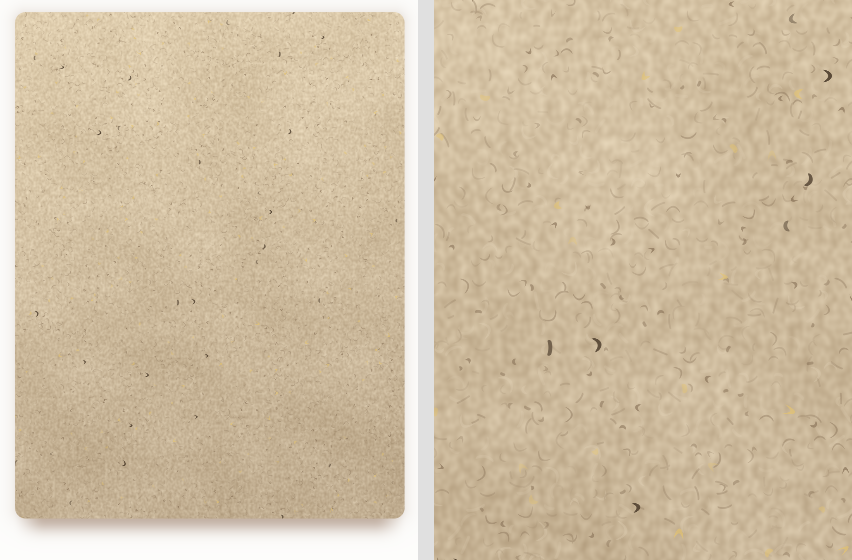
Left: the whole. Right: its middle third, enlarged.
This texture is drawn by a Shadertoy shader. Its source:

```glsl
// A sheet of recycled kraft paper with rounded corners on a white ground.
// Gradient noise makes the mottling and grain; hashed cells scatter curved
// fibres, dark splinters and straw flecks; distance fields cast the shadows.

const vec3 GROUND       = vec3(0.992, 0.991, 0.985);
const vec3 PAPER_LIGHT  = vec3(0.872, 0.802, 0.678);
const vec3 PAPER_DARK   = vec3(0.755, 0.679, 0.565);
const vec3 FIBRE_COLOR  = vec3(0.50, 0.41, 0.31);
const vec3 SPLINTER     = vec3(0.25, 0.19, 0.13);
const vec3 STRAW        = vec3(0.90, 0.77, 0.43);
const vec3 PALE_FIBRE   = vec3(0.91, 0.85, 0.75);
const vec3 SHADOW_COLOR = vec3(0.66, 0.56, 0.49);

// Lengths are fractions of the canvas height.
const vec2  SHEET_CENTER  = vec2(0.3745, 0.5262);
const vec2  SHEET_HALF    = vec2(0.3478, 0.4522);
const float CORNER        = 0.019;
const float HALO_WIDTH    = 0.012;
const float SHADOW_DEPTH  = 0.030;
const float MOTTLE_AMOUNT = 0.085;
const float GRAIN_AMOUNT  = 0.075;

vec3 hash3(vec2 cell) {
    vec3 h = fract(cell.xyx * vec3(0.1031, 0.1030, 0.0973));
    h += dot(h, h.yxz + 33.33);
    return fract((h.xxy + h.yzz) * h.zyx);
}

float gradientDot(vec2 cell, vec2 offset) {
    float angle = 6.2832 * hash3(cell).x;
    return dot(vec2(cos(angle), sin(angle)), offset);
}

float gradientNoise(vec2 p) {
    vec2 i = floor(p), f = fract(p);
    vec2 u = f * f * f * (f * (f * 6.0 - 15.0) + 10.0);
    vec2 e = vec2(1.0, 0.0);
    float low  = mix(gradientDot(i, f), gradientDot(i + e, f - e), u.x);
    float high = mix(gradientDot(i + e.yx, f - e.yx), gradientDot(i + 1.0, f - 1.0), u.x);
    return mix(low, high, u.y);
}

float fbm(vec2 p) {
    float sum = 0.0, amplitude = 0.5;
    for (int i = 0; i < 5; i++) {
        sum += amplitude * gradientNoise(p);
        p = mat2(1.6, 1.2, -1.2, 1.6) * p + 17.3;
        amplitude *= 0.55;
    }
    return sum;
}

float roundedBox(vec2 p, vec2 halfSize, float radius) {
    vec2 q = abs(p) - halfSize + radius;
    return length(max(q, 0.0)) + min(max(q.x, q.y), 0.0) - radius;
}

// Coverage of scattered curved strokes; tilt is the spread about vertical.
float strokes(vec2 p, float cells, float density, float len, float width,
              float tilt, float seed, float px) {
    float coverage = 0.0;
    vec2 home = floor(p * cells);
    for (int y = -1; y <= 1; y++)
    for (int x = -1; x <= 1; x++) {
        vec2 cell = home + vec2(x, y);
        vec3 place = hash3(cell + seed);
        vec3 form = hash3(cell + seed + 71.7);
        if (place.z > density) continue;
        float angle = (form.x - 0.5) * tilt;
        float c = cos(angle), s = sin(angle);
        vec2 q = mat2(c, s, -s, c) * (p - (cell + place.xy) / cells);
        float halfLen = len * mix(0.3, 1.0, form.y);
        q.x += (form.z - 0.5) * 1.6 * q.y * q.y / halfLen;
        q.y -= clamp(q.y, -halfLen, halfLen);
        float edge = 1.0 - smoothstep(width - 0.5 * px, width + 0.7 * px, length(q));
        coverage = max(coverage, edge * mix(0.35, 1.0, form.z));
    }
    return coverage;
}

vec3 paper(vec2 p, float px) {
    // Light falls from the upper left.
    float light = smoothstep(-0.05, 1.12, p.y) - 0.16 * (p.x - 0.33);
    vec3 color = mix(PAPER_DARK, PAPER_LIGHT, light);

    // Cloudy mottling and fine, slightly upright grain.
    float mottle = fbm(p * vec2(6.0, 7.5) + 4.0);
    float grain = gradientNoise(p * vec2(235.0, 190.0))
                + 0.7 * gradientNoise(p * vec2(118.0, 92.0) + 31.0);
    color += mottle * MOTTLE_AMOUNT * vec3(0.9, 1.0, 1.1);
    color += grain * GRAIN_AMOUNT * vec3(0.9, 1.0, 1.05);

    // Fibres gather in loose patches.
    float patches = smoothstep(-0.35, 0.35, gradientNoise(p * 23.0 + 9.0));
    float pale = strokes(p, 75.0, 0.5, 0.005, 0.0008, 6.3, 13.0, px);
    float fine = strokes(p, 95.0, 0.6, 0.0045, 0.0005, 4.5, 47.0, px);
    float specks = strokes(p, 60.0, 0.3, 0.0014, 0.0008, 6.3, 83.0, px);
    float straw = strokes(p, 36.0, 0.22, 0.0016, 0.0014, 6.3, 131.0, px);
    float splinters = strokes(p, 13.0, 0.28, 0.0042, 0.0011, 0.9, 197.0, px);
    color = mix(color, PALE_FIBRE, 0.24 * pale);
    color = mix(color, FIBRE_COLOR, 0.42 * fine * mix(0.3, 1.0, patches));
    color = mix(color, FIBRE_COLOR, 0.65 * specks);
    color = mix(color, STRAW, 0.65 * straw);
    return mix(color, SPLINTER, 0.85 * splinters);
}

void mainImage(out vec4 fragColor, in vec2 fragCoord) {
    float px = 1.0 / iResolution.y;
    vec2 p = fragCoord * px;
    p.x += 0.5 * (0.7461 - iResolution.x * px);
    vec2 local = p - SHEET_CENTER;
    float sheet = roundedBox(local, SHEET_HALF, CORNER);

    // Thin halo around the sheet, warm shadow below it.
    float halo = exp(-max(sheet, 0.0) / HALO_WIDTH);
    float drop = max(-SHEET_HALF.y - local.y, 0.0) / SHADOW_DEPTH;
    float span = 1.0 - smoothstep(-0.055, 0.005, abs(local.x) - SHEET_HALF.x);
    float below = step(local.y, 0.0) * exp(-drop * drop * 1.6) * span;
    vec3 color = mix(GROUND, SHADOW_COLOR, 0.17 * halo);
    color = mix(color, SHADOW_COLOR, 0.62 * below);

    float cover = 1.0 - smoothstep(-0.6 * px, 0.6 * px, sheet);
    color = mix(color, paper(p, px), cover);
    fragColor = vec4(clamp(color, 0.0, 1.0), 1.0);
}
```
